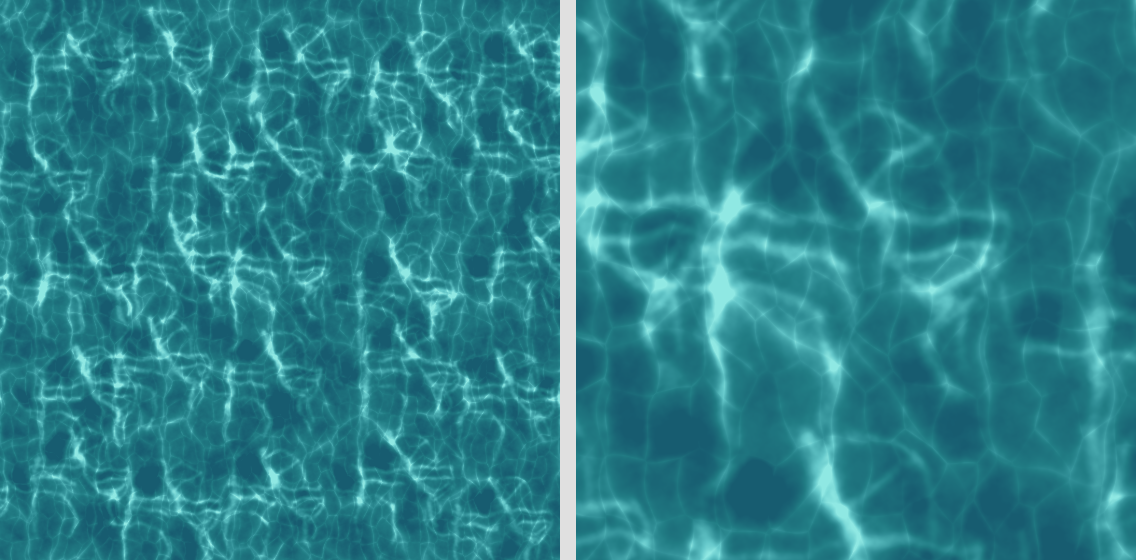
Left: the whole. Right: its middle third, enlarged.
Write a Shadertoy shader that draws this texture.

```glsl
// Teal pool water: a caustic knot stamped about five by five times over a soft cellular web.

const float CANVAS_SPAN = 7.68;  // working units across the canvas
const float STAMP_SPACING = 1.536;

vec2 hash2(vec2 p) {
    vec3 q = fract(p.xyx * vec3(0.1031, 0.1030, 0.0973));
    q += dot(q, q.yzx + 33.33);
    return fract((q.xx + q.yz) * q.zy);
}

// Layered sines for slow haze, roughly -1 to 1
float haze(vec2 p) {
    float sum = 0.0, gain = 0.5;
    for (int i = 0; i < 4; i++) {
        sum += gain * sin(p.x + 1.7 * sin(p.y * 0.8)) * cos(p.y * 0.7 + sin(p.x * 1.1));
        p = mat2(1.5, 1.1, -1.1, 1.5) * p + 2.3;
        gain *= 0.6;
    }
    return sum;
}

// Cellular noise: bright where the two nearest points are equally far
float web(vec2 p, float sharpness) {
    vec2 cell = floor(p), nearest = vec2(9.0);
    for (int y = -1; y <= 1; y++)
    for (int x = -1; x <= 1; x++) {
        vec2 id = cell + vec2(x, y);
        float d = length(id + 0.15 + 0.7 * hash2(id) - p);
        nearest = d < nearest.x ? vec2(d, nearest.x) : vec2(nearest.x, min(nearest.y, d));
    }
    return exp(-sharpness * (nearest.y - nearest.x));
}

// Glowing line from a to b, bowed sideways like a parabola
float strand(vec2 p, vec2 a, vec2 b, float bow, float width) {
    vec2 along = b - a;
    float t = clamp(dot(p - a, along) / dot(along, along), 0.0, 1.0);
    vec2 side = normalize(vec2(-along.y, along.x));
    float d = length(p - a - along * t - side * bow * 4.0 * t * (1.0 - t));
    return exp(-d * d / (width * width)) + 0.2 * exp(-d / 0.07);
}

float blob(vec2 p, vec2 center, vec2 radius) {
    vec2 q = (p - center) / radius;
    return exp(-dot(q, q) * dot(q, q));
}

// Light of one knot, with its bright node at the origin
float knot(vec2 p, float beading) {
    // Node, fork and upper lobe
    float s = 1.7 * strand(p, vec2(-0.18, 0.36), vec2(0.04, -0.06), -0.02, 0.038);
    s += 0.7 * strand(p, vec2(0.0, 0.02), vec2(0.32, 0.26), 0.01, 0.025);
    s += 0.6 * strand(p, vec2(-0.14, 0.24), vec2(0.3, 0.28), 0.11, 0.028);
    s += 0.4 * strand(p, vec2(0.32, 0.26), vec2(0.4, -0.12), 0.04, 0.026);
    // Narrow lens on the right and the tail curling below it
    s += strand(p, vec2(0.04, -0.08), vec2(0.62, -0.15), -0.02, 0.028);
    s += 0.8 * strand(p, vec2(0.2, -0.3), vec2(0.62, -0.29), 0.02, 0.025);
    s += 0.8 * strand(p, vec2(0.62, -0.13), vec2(0.42, -0.58), 0.1, 0.028);
    s += strand(p, vec2(0.04, -0.06), vec2(0.4, -0.52), -0.07, 0.032);
    s += 0.8 * strand(p, vec2(0.3, -0.42), vec2(0.56, -0.36), -0.05, 0.026);
    s += strand(p, vec2(0.4, -0.5), vec2(0.46, -0.92), -0.07, 0.034);
    s += 0.7 * strand(p, vec2(0.44, -0.52), vec2(0.5, -0.8), 0.03, 0.026);
    // Ladder to the left of the node
    s += 0.7 * strand(p, vec2(-0.66, -0.12), vec2(0.04, -0.1), -0.03, 0.028);
    s += strand(p, vec2(-0.64, -0.3), vec2(-0.08, -0.33), 0.03, 0.034);
    s += 0.4 * strand(p, vec2(-0.6, -0.1), vec2(-0.48, 0.3), 0.05, 0.03);
    s += 0.6 * strand(p, vec2(-1.05, -0.15), vec2(-0.64, -0.46), -0.14, 0.028);
    // Bright upright and the arched cells hanging below
    s += 1.3 * strand(p, vec2(-0.6, -0.04), vec2(-0.65, -0.6), 0.02, 0.038);
    s += 0.7 * strand(p, vec2(-0.65, -0.55), vec2(-0.6, -1.15), -0.04, 0.032);
    s += 0.6 * strand(p, vec2(-0.62, -0.52), vec2(-0.16, -0.62), 0.08, 0.03);
    s += 0.7 * strand(p, vec2(-0.16, -0.6), vec2(-0.18, -1.1), 0.06, 0.032);
    float glow = 2.8 * (1.0 - exp(-s * beading)) + 1.1 * exp(-dot(p, p) / 0.007);
    // Deep hollows
    float hollow = blob(p, vec2(-0.36, 0.1), vec2(0.21, 0.21))
        + 0.8 * blob(p, vec2(-0.86, -0.3), vec2(0.15, 0.16))
        + 0.6 * blob(p, vec2(0.36, -0.21), vec2(0.2, 0.07))
        + 0.6 * blob(p, vec2(0.12, -0.72), vec2(0.2, 0.34));
    return glow - 1.2 * hollow;
}

// Jittered grid of knots, each fading out at its rim
float knots(vec2 p, float beading) {
    vec2 cell = floor(p / STAMP_SPACING);
    float light = 0.0;
    for (int y = -1; y <= 1; y++)
    for (int x = -1; x <= 1; x++) {
        vec2 id = cell + vec2(x, y);
        vec2 jitter = 0.5 * (hash2(id + 17.0) - 0.5);
        vec2 local = p - (id + 0.5 + jitter) * STAMP_SPACING;
        float rim = 1.0 - smoothstep(0.7, 1.15, length(local));
        if (rim > 0.0) light += rim * knot(local + vec2(-0.15, -0.28), beading);
    }
    return light;
}

// Colour ramp from deep to glinting water
vec3 waterColor(float level) {
    vec3 ramp[7] = vec3[7](vec3(0.09, 0.36, 0.44), vec3(0.11, 0.43, 0.48),
        vec3(0.13, 0.49, 0.52), vec3(0.19, 0.56, 0.59), vec3(0.27, 0.65, 0.67),
        vec3(0.39, 0.78, 0.79), vec3(0.56, 0.91, 0.89));
    vec3 color = ramp[0];
    for (int i = 1; i < 7; i++) color = mix(color, ramp[i], clamp(level - float(i - 1), 0.0, 1.0));
    return color;
}

void mainImage(out vec4 fragColor, in vec2 fragCoord) {
    vec2 p = CANVAS_SPAN * fragCoord / iResolution.y;
    vec2 warped = p + 0.03 * sin(p.yx * vec2(5.3, 4.7) + 2.0 * sin(p * 1.9))
                    + 0.014 * sin(p.yx * vec2(17.0, 19.0) + p);
    float mist = haze(p * 2.2), ripple = haze(p * 9.0 + 4.0);
    float level = 0.65 + 1.2 * mist + 0.6 * ripple + 0.25 * haze(p * 23.0);
    level += (2.0 + mist) * web(warped * vec2(2.2, 1.1), 7.5);
    level += (1.0 + ripple) * web(warped * vec2(5.2, 3.6) + 9.0, 7.0);
    level += 1.3 * knots(warped, 0.9 + 0.7 * ripple);
    fragColor = vec4(waterColor(level), 1.0);
}
```
